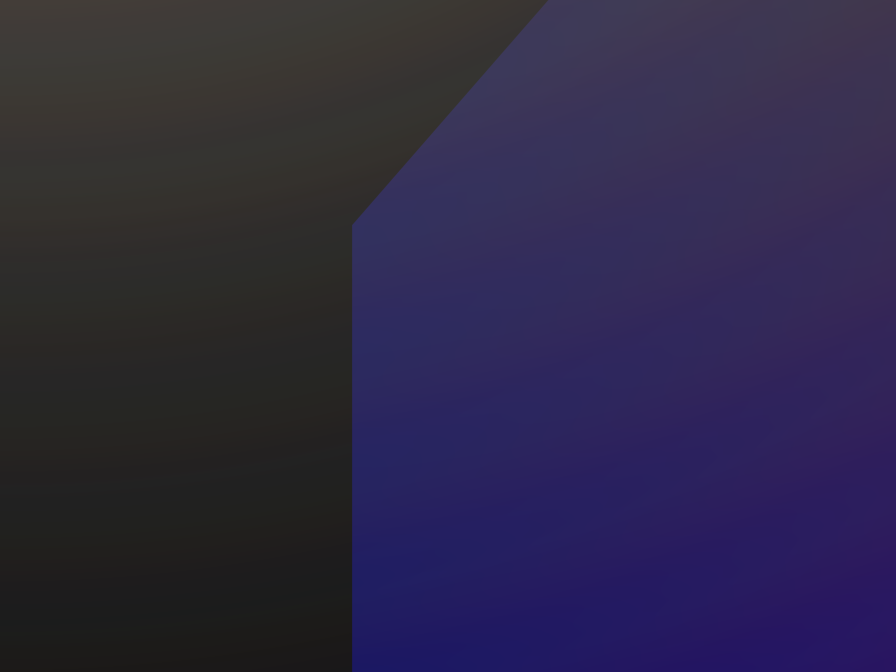
Give the GLSL for this background, as a WebGL 1 fragment shader.

```glsl
precision highp float;
// Dark warm-grey backdrop with an indigo panel cut by a diagonal corner.

#define PANEL_LEFT 0.393
#define CORNER_Y 0.665
#define CUT_TOP_X 0.612
#define ARC_CENTER vec2(0.0, 2.49)
#define RIPPLE_FREQ 38.0
#define RIPPLE_GAIN 0.004
#define STREAK_GAIN 0.003

uniform vec2 u_resolution;

float hash(float n) {
  return fract(sin(n * 12.9898) * 43758.5453);
}

float noise(float x) {
  float cell = floor(x);
  float f = fract(x);
  return mix(hash(cell), hash(cell + 1.0), f * f * (3.0 - 2.0 * f));
}

// Warm grey fading to near black along wide arcs
vec3 backdrop(float depth) {
  vec3 warmGrey = vec3(0.260, 0.243, 0.226);
  vec3 midGrey = vec3(0.165, 0.160, 0.152);
  vec3 nearBlack = vec3(0.103, 0.100, 0.099);
  vec3 upper = mix(warmGrey, midGrey, clamp(depth * 2.0, 0.0, 1.0));
  return mix(upper, nearBlack, clamp(depth * 2.0 - 1.0, 0.0, 1.0));
}

// Four-corner blend, saturated at the bottom and muted at the top
vec3 panelColor(vec2 uv) {
  float across = clamp((uv.x - PANEL_LEFT) / (1.0 - PANEL_LEFT), 0.0, 1.0);
  vec3 bottom = mix(vec3(0.108, 0.098, 0.385), vec3(0.155, 0.080, 0.385), across);
  vec3 top = mix(vec3(0.250, 0.240, 0.360), vec3(0.250, 0.215, 0.305), across);
  return mix(bottom, top, uv.y);
}

// Signed distance, negative inside the panel, in canvas heights
float panelDistance(vec2 p, float aspect) {
  vec2 corner = vec2(PANEL_LEFT * aspect, CORNER_Y);
  vec2 cut = normalize(vec2(CUT_TOP_X * aspect, 1.0) - corner);
  float side = corner.x - p.x;
  float diagonal = dot(p - corner, vec2(-cut.y, cut.x));
  return max(side, diagonal);
}

void main() {
  vec2 uv = gl_FragCoord.xy / u_resolution;
  float aspect = u_resolution.x / u_resolution.y;
  vec2 p = vec2(uv.x * aspect, uv.y);

  // Arc depth is zero at the top left and one at the bottom left
  float depth = length(p - ARC_CENTER) - (ARC_CENTER.y - 1.0);
  float pixel = 1.0 / u_resolution.y;
  float inside = 1.0 - smoothstep(-0.7 * pixel, 0.7 * pixel, panelDistance(p, aspect));
  vec3 color = mix(backdrop(depth), panelColor(uv), inside);

  // Faint hue bands and fine streaks follow the arcs
  vec3 ripple = cos(depth * RIPPLE_FREQ + vec3(0.0, 1.6, 3.1));
  color += RIPPLE_GAIN * ripple;
  color += STREAK_GAIN * (noise(depth * 55.0) - 0.5);

  gl_FragColor = vec4(color, 1.0);
}
```
